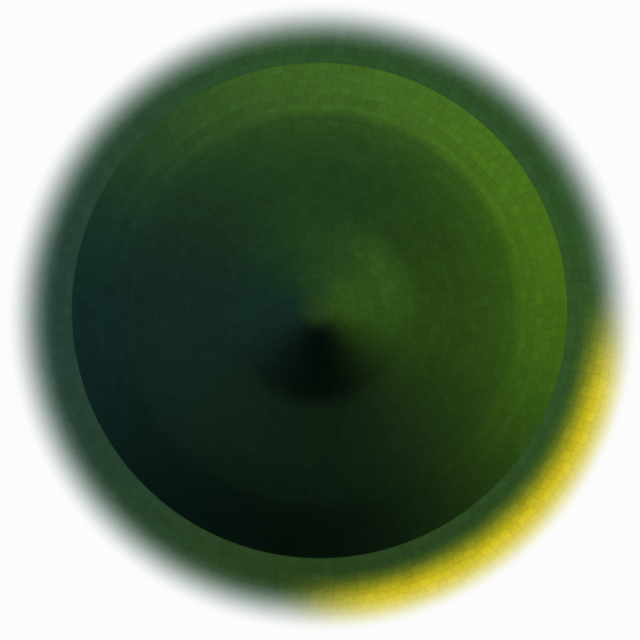
Write a three.js fragment shader that draws this background.

```glsl
#define DISC_CENTER vec2(0.4995, 0.515)
#define DISC_RADIUS 0.387
#define HALO_CENTER vec2(0.503, 0.505)
#define HALO_FADE vec2(0.418, 0.494)
#define CORE_RADIUS 0.15
#define MIDDLE_RADIUS 0.305
#define SCALE_SIZE 0.0125
#define SCALE_CONTRAST 0.07
#define GLOW_ANGLE -0.82
#define GLOW_RADIUS 0.456

varying vec2 vUv;

float hash(vec2 p) {
  p = fract(p * vec2(123.34, 345.45));
  p += dot(p, p + 34.35);
  return fract(p.x * p.y);
}

float noise(vec2 p) {
  vec2 cell = floor(p);
  vec2 f = fract(p);
  f = f * f * (3.0 - 2.0 * f);
  float low = mix(hash(cell), hash(cell + vec2(1.0, 0.0)), f.x);
  float high = mix(hash(cell + vec2(0.0, 1.0)), hash(cell + vec2(1.0, 1.0)), f.x);
  return mix(low, high, f.y);
}

// Blend four colours around a circle by direction
vec3 compass(vec2 dir, vec3 right, vec3 top, vec3 left, vec3 bottom) {
  vec3 across = dir.x < 0.0 ? left : right;
  vec3 upright = dir.y < 0.0 ? bottom : top;
  return mix(across, upright, dir.y * dir.y);
}

// Staggered scales in concentric rows, centred on zero
float scales(vec2 p) {
  p += 0.006 * (vec2(noise(p * 70.0), noise(p * 70.0 + 19.0)) - 0.5);
  float rows = length(p) / SCALE_SIZE;
  float row = floor(rows);
  float count = max(5.0, floor(4.4 * (row + 0.5)));
  float turn = fract(atan(p.y, p.x) / 6.2831853 + hash(vec2(row, 7.0)));
  float column = turn * count;
  vec2 f = vec2(fract(column), fract(rows));
  vec2 border = min(f, 1.0 - f);
  float seam = 1.0 - smoothstep(0.0, 0.16, min(border.x, border.y));
  float tone = hash(vec2(floor(column), row)) - 0.5;
  float band = hash(vec2(row, 3.0)) - 0.5;
  return tone + 0.5 * band - 0.8 * seam + 0.2;
}

vec3 discColor(vec2 p) {
  float r = length(p);
  vec2 dir = p / max(r, 0.0001);

  vec3 core = compass(dir, vec3(0.17, 0.29, 0.09), vec3(0.13, 0.24, 0.11),
                      vec3(0.08, 0.17, 0.14), vec3(0.02, 0.05, 0.03));
  vec3 middle = compass(dir, vec3(0.16, 0.27, 0.08), vec3(0.13, 0.24, 0.11),
                        vec3(0.08, 0.16, 0.13), vec3(0.06, 0.12, 0.07));
  vec3 outer = compass(dir, vec3(0.23, 0.37, 0.09), vec3(0.23, 0.37, 0.14),
                       vec3(0.08, 0.17, 0.15), vec3(0.03, 0.075, 0.045));

  // Diagonal light and shade
  float diagonal = dot(dir, vec2(0.77, 0.64));
  float light = pow(max(diagonal, 0.0), 3.0);
  outer += light * vec3(0.045, 0.06, 0.0);
  outer -= pow(max(-diagonal, 0.0), 3.0) * vec3(0.02, 0.03, 0.02);
  core += light * vec3(0.03, 0.04, 0.01);

  // Soft cone apex, then two stepped bands
  vec3 color = mix(vec3(0.15, 0.25, 0.11), core, smoothstep(0.0, 0.045, r));
  color = mix(color, middle, smoothstep(CORE_RADIUS - 0.03, CORE_RADIUS + 0.015, r));
  float outward = 0.65 * smoothstep(0.2, 0.37, r)
                + 0.35 * smoothstep(MIDDLE_RADIUS - 0.008, MIDDLE_RADIUS + 0.012, r);
  return mix(color, outer, outward);
}

vec3 haloColor(vec2 p) {
  float r = length(p);
  vec2 dir = p / max(r, 0.0001);
  vec3 color = compass(dir, vec3(0.19, 0.32, 0.15), vec3(0.18, 0.31, 0.16),
                       vec3(0.15, 0.25, 0.21), vec3(0.16, 0.26, 0.12));
  color = mix(color, vec3(0.25, 0.33, 0.30), smoothstep(0.41, 0.47, r));

  // Yellow crescent along the lower right rim
  float facing = dot(dir, vec2(cos(GLOW_ANGLE), sin(GLOW_ANGLE)));
  float arc = smoothstep(0.58, 0.88, facing);
  float rim = smoothstep(GLOW_RADIUS - 0.062, GLOW_RADIUS - 0.004, r);
  return mix(color, vec3(0.79, 0.72, 0.08), arc * rim);
}

void main() {
  vec2 discPoint = vUv - DISC_CENTER;
  vec2 haloPoint = vUv - HALO_CENTER;
  float inside = 1.0 - smoothstep(-0.0015, 0.0015, length(discPoint) - DISC_RADIUS);

  vec3 color = mix(haloColor(haloPoint), discColor(discPoint), inside);
  color *= 1.0 + SCALE_CONTRAST * scales(discPoint);

  // Fade the rim into the pale ground
  float fade = smoothstep(HALO_FADE.x, HALO_FADE.y, length(haloPoint));
  float facing = dot(normalize(haloPoint + 0.00001), vec2(cos(GLOW_ANGLE), sin(GLOW_ANGLE)));
  fade = mix(fade, fade * fade, smoothstep(0.6, 0.9, facing));
  color = mix(color, vec3(0.985, 0.99, 0.985), fade);

  gl_FragColor = vec4(color, 1.0);
}
```
